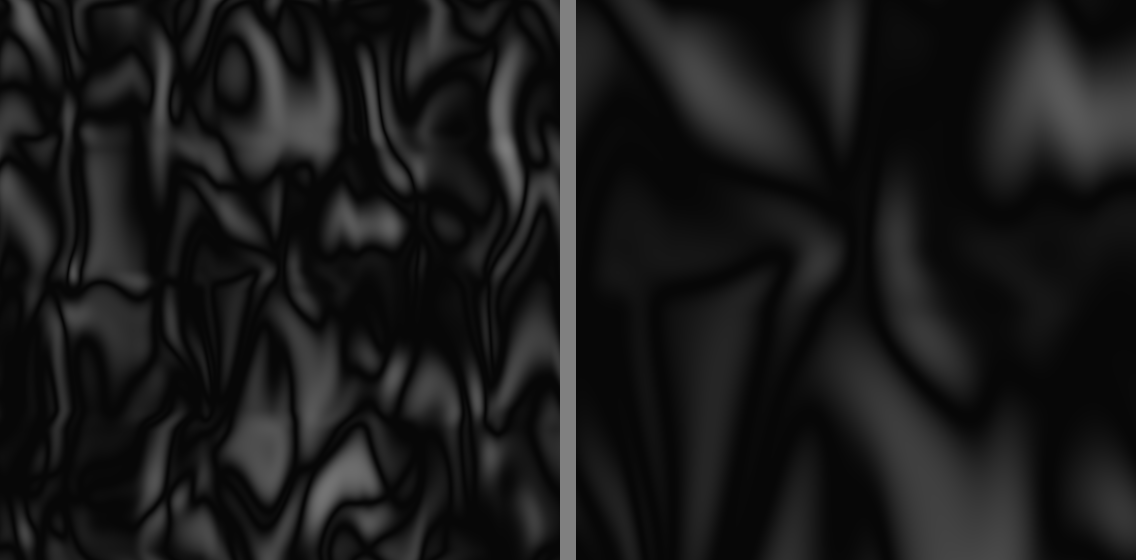
Left: the whole. Right: its middle third, enlarged.
This texture is drawn by a three.js fragment shader. Its source:

```glsl
varying vec2 vUv;

const float TAU = 6.28318;
const vec2 CELLS = vec2(8.0, 4.0);
const vec2 SEAM_WIDTH = vec2(0.15, 0.09);
const float VALLEY = 0.085;
const float SHADOW = 0.026;
const float HIGHLIGHT = 0.6;

float hash(vec2 p) {
  vec3 q = fract(vec3(p.xyx) * 0.1031);
  q += dot(q, q.yzx + 33.33);
  return fract((q.x + q.y) * q.z);
}

vec2 gradient(vec2 node) {
  float angle = TAU * hash(node + 17.0);
  return vec2(cos(angle), sin(angle));
}

float gradientNoise(vec2 p) {
  vec2 i = floor(p);
  vec2 f = p - i;
  vec2 u = f * f * f * (f * (f * 6.0 - 15.0) + 10.0);
  vec2 e = vec2(1.0, 0.0);
  float low = mix(dot(gradient(i), f),
                  dot(gradient(i + e.xy), f - e.xy), u.x);
  float high = mix(dot(gradient(i + e.yx), f - e.yx),
                   dot(gradient(i + e.xx), f - e.xx), u.x);
  return mix(low, high, u.y);
}

// One random level per cell, blended in a narrow seam
float cellLevel(vec2 p, vec2 seam, float seed) {
  vec2 q = p + 0.5;
  vec2 i = floor(q) + seed;
  vec2 u = smoothstep(0.5 - seam, 0.5 + seam, fract(q));
  vec2 e = vec2(1.0, 0.0);
  return mix(mix(hash(i), hash(i + e.xy), u.x),
             mix(hash(i + e.yx), hash(i + e.xx), u.x), u.y);
}

// Absolute value with a wide, smooth valley around zero
float valley(float x, float radius) {
  return x * x / sqrt(x * x + radius * radius);
}

// Smooth bending plus a shift that kinks the folds at cell seams
vec2 warp(vec2 p, float bend, float shift) {
  vec2 flow = vec2(gradientNoise(p + 41.3), gradientNoise(p + 87.6));
  vec2 jump = vec2(cellLevel(p, SEAM_WIDTH, 11.0),
                   cellLevel(p, SEAM_WIDTH, 53.0)) - 0.5;
  return p + bend * flow + shift * jump;
}

// Two crossed noises leave bright slivers between dark valleys
float folds(vec2 p, float radius) {
  float broad = gradientNoise(p + 5.2);
  float fine = gradientNoise(p * vec2(1.35, 1.25) + vec2(23.4, 61.7));
  return valley(broad, radius) * valley(fine, radius);
}

// Compresses bright values towards a ceiling
float shoulder(float x, float ceiling) {
  return ceiling * (1.0 - exp(-x / ceiling));
}

void main() {
  vec2 p = vUv * CELLS;
  float sheen = folds(warp(p, 0.85, 0.35), VALLEY);
  float gain = mix(0.5, 1.5, cellLevel(p, SEAM_WIDTH, 29.0));
  float grey = SHADOW + shoulder(3.5 * gain * sheen, HIGHLIGHT);
  gl_FragColor = vec4(vec3(grey), 1.0);
}
```
